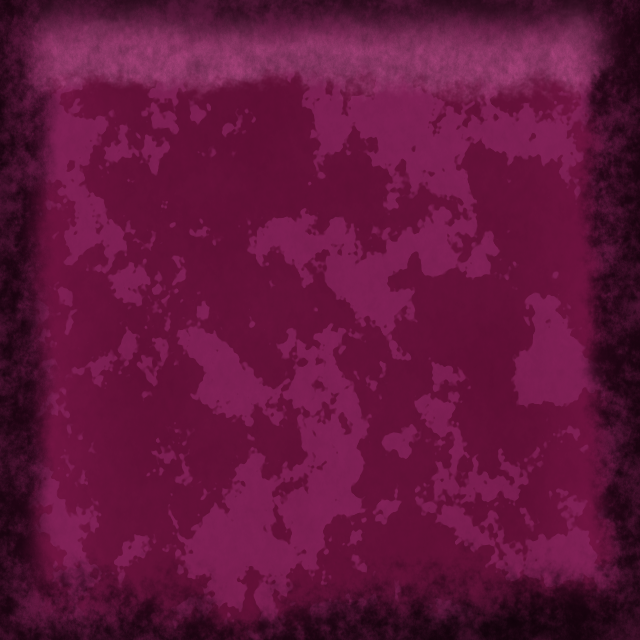
Reproduce this texture procedurally as a WebGL 1 fragment shader.

```glsl
precision highp float;
// A weathered plum panel: crisp magenta flakes cut from layered value noise,
// gathered by soft clusters, inside a dark mottled frame with a chalky pink
// band near the top and a smoky fade along the bottom.

uniform vec2 u_resolution;

#define FLAKE_SCALE 11.0
#define FLAKE_LEVEL 0.565
#define FLAKE_EDGE 0.022
#define SIDE_SOFTNESS 0.024
#define BAND_CENTER 0.915
#define BASE_COLOR vec3(0.385, 0.060, 0.215)
#define FLAKE_COLOR vec3(0.500, 0.125, 0.335)
#define FRAME_DARK vec3(0.135, 0.018, 0.080)
#define FRAME_LIGHT vec3(0.330, 0.080, 0.220)
#define CHALK_COLOR vec3(0.560, 0.220, 0.410)

float hash(vec2 p) {
  vec3 q = fract(vec3(p.xyx) * 0.1031);
  q += dot(q, q.yzx + 33.33);
  return fract((q.x + q.y) * q.z);
}

float noise(vec2 p) {
  vec2 cell = floor(p);
  vec2 f = fract(p);
  f = f * f * (3.0 - 2.0 * f);
  float low = mix(hash(cell), hash(cell + vec2(1.0, 0.0)), f.x);
  float high = mix(hash(cell + vec2(0.0, 1.0)), hash(cell + 1.0), f.x);
  return mix(low, high, f.y);
}

float fbm(vec2 p, float gain) {
  float sum = 0.0;
  float weight = 1.0;
  float total = 0.0;
  for (int i = 0; i < 5; i++) {
    sum += weight * noise(p);
    total += weight;
    weight *= gain;
    p = mat2(1.6, 1.2, -1.2, 1.6) * p + 17.3;
  }
  return sum / total;
}

float cluster(vec2 p, vec2 center, vec2 radius) {
  vec2 d = (p - center) / radius;
  return exp(-dot(d, d));
}

// Positive where flakes gather, negative in the bare areas.
float flakeDensity(vec2 p) {
  float dense = 1.2 * cluster(p, vec2(0.59, 0.58), vec2(0.12, 0.06));
  dense += cluster(p, vec2(0.40, 0.64), vec2(0.14, 0.05));
  dense += cluster(p, vec2(0.22, 0.44), vec2(0.09, 0.06));
  dense += cluster(p, vec2(0.47, 0.47), vec2(0.10, 0.03));
  dense += cluster(p, vec2(0.86, 0.41), vec2(0.09, 0.04));
  dense += cluster(p, vec2(0.79, 0.79), vec2(0.09, 0.04));
  dense += 0.8 * cluster(p, vec2(0.14, 0.76), vec2(0.05, 0.09));
  dense += 0.8 * cluster(p, vec2(0.10, 0.52), vec2(0.06, 0.06));
  dense += cluster(p, vec2(0.40, 0.13), vec2(0.16, 0.06));
  dense += 0.6 * cluster(p, vec2(0.72, 0.29), vec2(0.06, 0.06));
  dense += 0.5 * cluster(p, vec2(0.55, 0.31), vec2(0.09, 0.07));
  float bare = cluster(p, vec2(0.60, 0.70), vec2(0.09, 0.05));
  bare += cluster(p, vec2(0.42, 0.555), vec2(0.05, 0.035));
  bare += cluster(p, vec2(0.15, 0.32), vec2(0.10, 0.05));
  bare += 0.8 * cluster(p, vec2(0.39, 0.80), vec2(0.10, 0.06));
  bare += cluster(p, vec2(0.67, 0.49), vec2(0.10, 0.035));
  bare += 0.8 * cluster(p, vec2(0.41, 0.42), vec2(0.07, 0.025));
  return 0.10 * dense - 0.11 * bare;
}

void main() {
  vec2 uv = gl_FragCoord.xy / u_resolution;
  float broad = fbm(uv * 5.0 + 41.0, 0.55);
  float mottle = fbm(uv * 19.0 + 7.0, 0.75);
  float grain = fbm(uv * vec2(90.0, 65.0), 0.75) - 0.5;

  // Panel with sharp-edged flakes and slightly warmer sides.
  float field = fbm(uv * vec2(1.1, 0.95) * FLAKE_SCALE + 3.7, 0.72);
  field += flakeDensity(uv);
  float flake = smoothstep(FLAKE_LEVEL - FLAKE_EDGE, FLAKE_LEVEL + FLAKE_EDGE, field);
  float sideGlow = smoothstep(0.28, 0.46, abs(uv.x - 0.5));
  vec3 panel = BASE_COLOR + vec3(0.05, 0.012, 0.035) * sideGlow;
  panel += vec3(0.05, 0.025, 0.04) * (broad - 0.5);
  panel = mix(panel, FLAKE_COLOR, flake * (0.80 + 0.35 * (broad - 0.2)));

  // Frame, darkest at the outer rim.
  vec2 rimGap = min(uv, 1.0 - uv);
  float rim = smoothstep(0.0, 0.06, min(rimGap.x, rimGap.y));
  float frameTone = smoothstep(0.28, 0.80, mottle + 0.3 * grain);
  vec3 frame = mix(FRAME_DARK, FRAME_LIGHT, frameTone) * mix(0.82, 1.06, rim);

  // Ragged side limits lean outward toward the bottom.
  float ragged = 0.035 * (broad - 0.5) + 0.035 * (mottle - 0.5);
  float left = 0.055 + 0.024 * uv.y + ragged;
  float right = 0.948 - 0.034 * uv.y + ragged;
  float sides = smoothstep(left - SIDE_SOFTNESS, left + SIDE_SOFTNESS, uv.x);
  sides *= 1.0 - smoothstep(right - SIDE_SOFTNESS, right + SIDE_SOFTNESS, uv.x);

  // Smoky bottom, lighter left of centre and deepest at the right.
  float lift = 0.055 * cluster(uv, vec2(0.39, 0.05), vec2(0.14, 0.20));
  float floorLine = uv.y + lift + 0.12 * (mottle - 0.5);
  float bottom = smoothstep(0.015, 0.145, floorLine);
  frame *= 1.0 - 0.38 * cluster(uv, vec2(0.80, 0.04), vec2(0.22, 0.05));
  vec3 color = mix(frame, panel, sides * bottom);

  // Chalky top band: abrupt cloudy lower edge, gradual fade above.
  float bandY = uv.y + 0.055 * (broad - 0.5) + 0.07 * (mottle - 0.5);
  float band = smoothstep(0.850, 0.892, bandY);
  band *= 1.0 - 0.88 * smoothstep(BAND_CENTER + 0.005, 1.0, bandY);
  band *= smoothstep(0.02, 0.10, uv.x) * (1.0 - smoothstep(0.89, 0.98, uv.x));
  color = mix(color, frame, smoothstep(0.90, 0.97, bandY));
  color = mix(color, CHALK_COLOR * (0.78 + 0.40 * mottle), band * 0.95);

  color *= 1.0 + grain * mix(0.10, 0.45, max(band, 1.0 - sides * bottom));
  gl_FragColor = vec4(clamp(color, 0.0, 1.0), 1.0);
}
```
